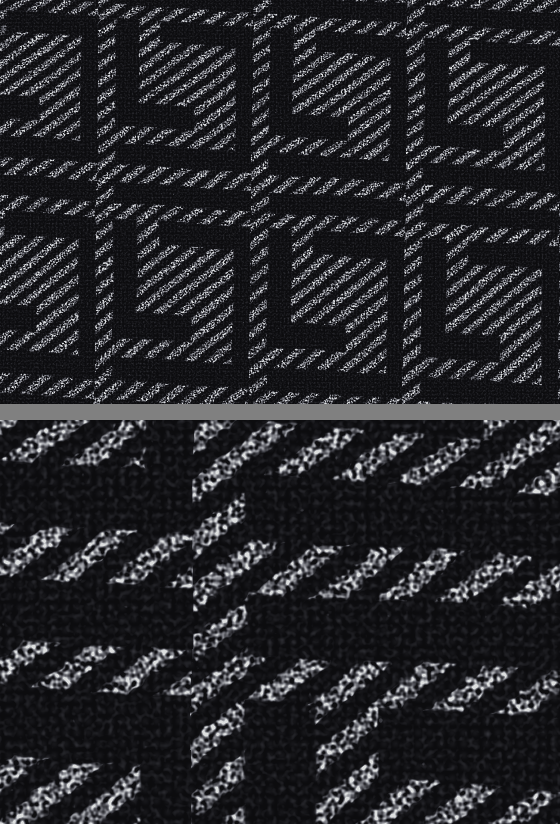
Top, the full canvas; bottom, a detail of the centre.
Reproduce this pattern procedurally as a Shadertoy shader.

```glsl
// Lengths are in threads: SPAN threads cover the canvas width.
const float SPAN = 768.0;
const vec2 CELL = vec2(212.0, 284.0);       // one spiral motif
const vec2 ORIGIN = vec2(134.0, -21.0);     // corner of a motif, y down
const float ROW_SLOPE = 0.065;              // rows sag to the right
const float COLUMN_LEAN = 0.012;            // columns drift to the left
const float STRETCH = 0.00018;              // uneven pull of the cloth
const float STRETCH_CENTER = 246.0;
const float STRIPES_PER_CELL = 12.0;
const float STRIPE_SLOPE = 0.83;
const float STRIPE_HALF = 5.7;
const float STRIPE_PHASE = 4.6;
const float KNIT_PITCH = 5.2;
const float GRAIN_SIZE = 2.7;
const float SHINE_GAMMA = 1.35;             // above 1 darkens the mottling
const vec3 BLACK_YARN = vec3(0.046, 0.046, 0.056);
const vec3 SILVER_YARN = vec3(0.87, 0.88, 0.88);
const vec3 HALF_TONE_TINT = vec3(0.0, 0.0, 0.09);
const float TAU = 6.2831853;

float hash(vec2 p) {
    vec3 q = fract(vec3(p.xyx) * 0.1031);
    q += dot(q, q.yzx + 33.33);
    return fract((q.x + q.y) * q.z);
}

float cornerSlope(vec2 corner, vec2 offset) {
    float angle = TAU * hash(corner);
    return dot(vec2(cos(angle), sin(angle)), offset);
}

float gradientNoise(vec2 p) {
    vec2 i = floor(p), f = p - i;
    vec2 w = f * f * f * (f * (f * 6.0 - 15.0) + 10.0);
    vec2 e = vec2(1.0, 0.0);
    float low = mix(cornerSlope(i, f), cornerSlope(i + e, f - e), w.x);
    float high = mix(cornerSlope(i + e.yx, f - e.yx), cornerSlope(i + 1.0, f - 1.0), w.x);
    return mix(low, high, w.y);
}

float box(vec2 p, vec2 lo, vec2 hi) {
    vec2 d = abs(p - 0.5 * (lo + hi)) - 0.5 * (hi - lo);
    return max(d.x, d.y);
}

// Square spiral with a solid heart, plus a separate rail below it.
float motif(vec2 p) {
    float d = box(p, vec2(0.0, -20.0), vec2(24.0, CELL.y + 20.0));   // left post
    d = min(d, box(p, vec2(0.0, 4.5), vec2(CELL.x, 25.0)));          // top rail
    d = min(d, box(p, vec2(0.0, 236.0), vec2(CELL.x, 260.0)));       // lower rail
    d = min(d, box(p, vec2(0.0, 182.0), vec2(135.0, 206.0)));        // foot
    d = min(d, box(p, vec2(57.0, 4.5), vec2(86.0, 60.0)));           // stem
    d = min(d, box(p, vec2(57.0, 57.0), vec2(189.0, 148.0)));        // heart
    return min(d, box(p, vec2(133.0, 140.0), vec2(189.0, 206.0)));   // heel
}

float stripes(vec2 p, float shift) {
    float pitch = CELL.y / STRIPES_PER_CELL;
    float t = (p.y + STRIPE_SLOPE * p.x - STRIPE_PHASE - shift) / pitch;
    float across = abs(fract(t + 0.5) - 0.5) * pitch;
    return (across - STRIPE_HALF) / length(vec2(1.0, STRIPE_SLOPE));
}

void mainImage(out vec4 fragColor, in vec2 fragCoord) {
    float pixel = SPAN / iResolution.x;
    vec2 thread = vec2(fragCoord.x, iResolution.y - fragCoord.y) * pixel;

    // Pull the cloth out of square
    vec2 wave = vec2(gradientNoise(thread / 85.0), gradientNoise(thread / 85.0 + 41.0));
    vec2 cloth = thread + 3.0 * wave;
    cloth.y -= ROW_SLOPE * thread.x;
    float pull = cloth.y - STRETCH_CENTER;
    cloth.y -= STRETCH * pull * pull;
    cloth.x += COLUMN_LEAN * (thread.y - 100.0);

    // Repeat the motif; each column has its own stripe offset
    vec2 id = floor((cloth - ORIGIN) / CELL);
    vec2 local = cloth - ORIGIN - id * CELL;
    float shift = 5.0 * (hash(vec2(id.x + 7.0, 3.0)) - 0.5);

    // Ragged stripe edges
    float fray = gradientNoise(thread / 4.0 + 90.0);
    float d = max(motif(local) + fray, stripes(local, shift) + 2.6 * fray);
    float edge = 0.5 * pixel + 0.6;
    float silver = 1.0 - smoothstep(-edge, edge, d);

    // Mottled metallic yarn
    float grain = gradientNoise(thread / GRAIN_SIZE);
    float fleck = gradientNoise(thread.yx / (GRAIN_SIZE * 0.75) + 17.0);
    float wear = gradientNoise(thread / 38.0 + 63.0);
    float shine = clamp(0.47 + 1.1 * grain + 0.85 * fleck + 0.12 * wear, 0.03, 1.0);
    shine = pow(shine, SHINE_GAMMA);

    // Black knit ground with a few stray glints
    vec2 loops = 0.5 + 0.5 * cos(TAU * thread / KNIT_PITCH);
    float ground = 0.05 * loops.x * loops.y + 0.17 * max(grain + 0.5 * fleck, 0.0);
    ground += 0.2 * smoothstep(0.5, 0.65, gradientNoise(thread / 4.0 + 130.0));

    // Half tones lean blue
    float tone = mix(ground, shine, silver);
    vec3 color = mix(BLACK_YARN, SILVER_YARN, tone) + HALF_TONE_TINT * tone * (1.0 - tone);
    fragColor = vec4(color, 1.0);
}
```
